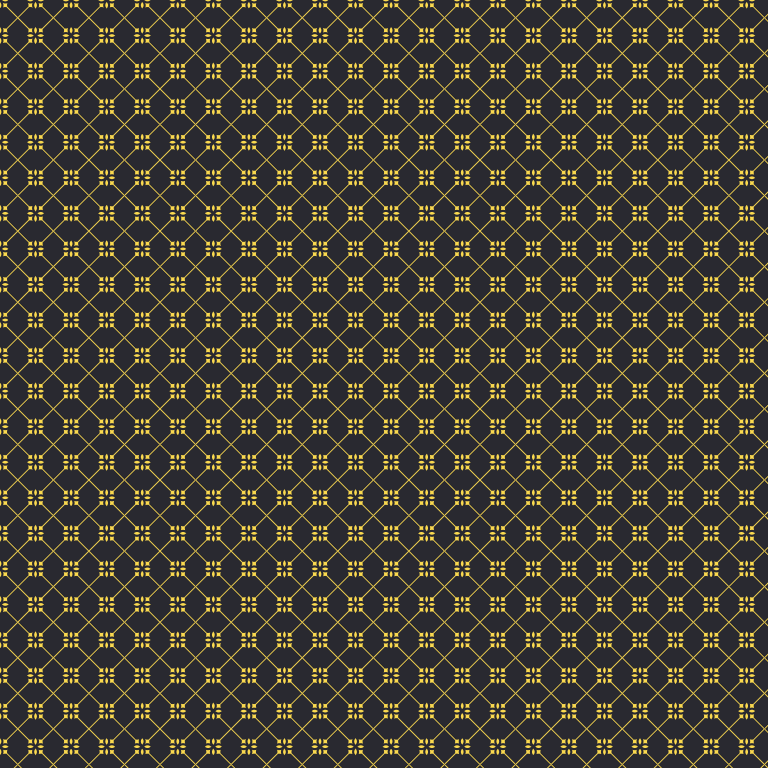
Write a three.js fragment shader that draws this pattern.

```glsl
varying vec2 vUv;

#define REPEATS 21.6
#define LINE_WIDTH 0.025
#define PETAL_CENTER 0.147
#define PETAL_SIZE vec2(0.086, 0.038)
#define CORNER_CENTER 0.148
#define CORNER_HALF 0.056
#define BITE_RADIUS 0.2
#define BITE_DEPTH 0.006
#define GROUND vec3(0.16, 0.16, 0.19)
#define GOLD vec3(0.98, 0.85, 0.31)

// Larger component first, folding the plane along its diagonal.
vec2 sortDown(vec2 p) {
  return vec2(max(p.x, p.y), min(p.x, p.y));
}

// Pointed lens lying along x, from the overlap of two circles.
float lensDistance(vec2 p, vec2 halfSize) {
  float radius = dot(halfSize, halfSize) / (2.0 * halfSize.y);
  return length(vec2(p.x, abs(p.y) + radius - halfSize.y)) - radius;
}

// Square whose four sides curve slightly inward.
float pinchedSquareDistance(vec2 p) {
  vec2 k = sortDown(abs(p));
  vec2 biteCenter = vec2(CORNER_HALF + BITE_RADIUS - BITE_DEPTH, 0.0);
  return max(k.x - CORNER_HALF, BITE_RADIUS - length(k - biteCenter));
}

// Four radial petals and four corner squares.
float rosetteDistance(vec2 q) {
  float petal = lensDistance(q - vec2(PETAL_CENTER, 0.0), PETAL_SIZE);
  float corner = pinchedSquareDistance(q - CORNER_CENTER);
  return min(petal, corner);
}

float fillCoverage(float dist, float pixel) {
  return clamp(0.5 - dist / pixel, 0.0, 1.0);
}

// Share of a pixel covered by a line, correct below one pixel too.
float lineCoverage(float dist, float width, float pixel) {
  float upper = min(dist + 0.5 * pixel, 0.5 * width);
  float lower = max(dist - 0.5 * pixel, -0.5 * width);
  return clamp((upper - lower) / pixel, 0.0, 1.0);
}

void main() {
  // Grid counted from the upper left, with a rosette on every integer point.
  vec2 grid = vec2(vUv.x, 1.0 - vUv.y) * REPEATS;
  vec2 folded = sortDown(abs(fract(grid + 0.5) - 0.5));
  vec2 footprint = fwidth(grid);
  float pixel = max(footprint.x, footprint.y);

  // Both cell diagonals, ending at the corner squares of the rosettes.
  float diagonal = (folded.x - folded.y) * inversesqrt(2.0);
  float lattice = lineCoverage(diagonal, LINE_WIDTH, pixel)
                * fillCoverage(CORNER_CENTER - folded.x, pixel);
  float rosette = fillCoverage(rosetteDistance(folded), pixel);

  gl_FragColor = vec4(mix(GROUND, GOLD, max(lattice, rosette)), 1.0);
}
```
